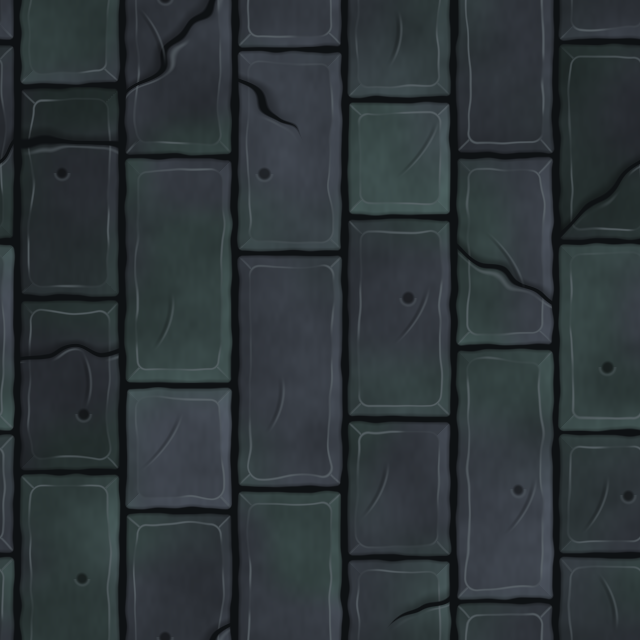
Give the GLSL for this texture, as a Shadertoy shader.

```glsl
// Dark slate paving: six columns of bevelled, cracked and dented stones that tile.

// Layout: left edge of each column, and the joint heights inside it
// (a repeated last value means three stones instead of four).
const int COLUMNS = 6;
const float EDGES[7] = float[7](0.027, 0.191, 0.367, 0.539, 0.709, 0.869, 1.027);
const vec4 JOINTS[6] = vec4[6](
    vec4(0.262, 0.534, 0.866, 0.866), vec4(0.202, 0.398, 0.755, 0.755),
    vec4(0.236, 0.604, 0.923, 0.923), vec4(0.128, 0.345, 0.661, 0.845),
    vec4(0.060, 0.457, 0.757, 0.757), vec4(0.133, 0.324, 0.622, 0.934));

const vec2 GROOVE = vec2(0.0055, 0.0042);   // half width of the joints
const float BEVEL = 0.0165;
const float RIM_WIDTH = 0.0030;
const float CRACK_WIDTH = 0.0036;
const float CRACK_CHANCE = 0.42;
const float DENT_CHANCE = 0.40;
const float SCRATCH_CHANCE = 0.50;
const float DARK_CHANCE = 0.16;

const vec3 GROOVE_COLOR = vec3(0.055, 0.065, 0.075);
const vec3 SLATE = vec3(0.208, 0.227, 0.256);
const vec3 MOSS = vec3(0.203, 0.256, 0.254);
const vec3 RIM_COLOR = vec3(0.370, 0.405, 0.425);

float hash(vec2 p) {
    return fract(sin(dot(p, vec2(127.1, 311.7))) * 43758.5453);
}

float noise(vec2 p) {
    vec2 i = floor(p), f = fract(p);
    f = f * f * (3.0 - 2.0 * f);
    return mix(mix(hash(i), hash(i + vec2(1, 0)), f.x),
               mix(hash(i + vec2(0, 1)), hash(i + vec2(1, 1)), f.x), f.y);
}

float fbm(vec2 p) {
    float sum = 0.0, gain = 0.53;
    for (int i = 0; i < 4; i++) {
        sum += gain * noise(p);
        p = p * 2.03 + 7.3;
        gain *= 0.5;
    }
    return sum;
}

float roundBox(vec2 p, vec2 size, float radius) {
    vec2 q = abs(p) - size + radius;
    return length(max(q, 0.0)) + min(max(q.x, q.y), 0.0) - radius;
}

// Soft stripe around d = 0
float stripe(float d, float width) {
    return 1.0 - smoothstep(0.0, width, abs(d));
}

void mainImage(out vec4 fragColor, in vec2 fragCoord) {
    vec2 uv = fragCoord / iResolution.xy;
    float soft = max(1.0 / iResolution.y, 0.0014);

    // Find the stone, wrapping at the canvas border
    if (uv.x < EDGES[0]) uv.x += 1.0;
    int column = 0;
    for (int i = 1; i < COLUMNS; i++) if (uv.x >= EDGES[i]) column = i;
    vec4 joints = JOINTS[column];
    if (uv.y < joints.x) uv.y += 1.0;
    int row = 0;
    for (int i = 1; i < 4; i++) if (uv.y >= joints[i]) row = i;
    float top = row < 3 ? joints[row + 1] : joints.x + 1.0;
    vec2 low = vec2(EDGES[column], joints[row]);
    vec2 high = vec2(EDGES[column + 1], top);
    vec2 size = 0.5 * (high - low);
    vec2 p = uv - 0.5 * (low + high);
    vec2 id = vec2(column, row) + 1.0;
    vec2 grain = p + id * 3.7;

    // Worn outline and the flat top inside the bevel
    float wobble = noise(grain * 38.0) - 0.5;
    float outer = roundBox(p, size - GROOVE, 0.007) + 0.005 * wobble;
    float wear = noise(grain * 17.0 + 5.0) - 0.5;
    float inner = roundBox(p, size - GROOVE - BEVEL, 0.016) + 0.011 * wear + 0.003 * wobble;

    // Painted face: blue to green slate with cloudy shade
    float cloud = fbm(grain * 9.0);
    float tint = smoothstep(0.25, 0.75, noise(grain * 7.0 + 20.0));
    float tone = mix(0.86, 1.08, hash(id + 1.3));
    if (hash(id + 8.1) < DARK_CHANCE) tone = 0.68;
    vec3 color = mix(SLATE, MOSS, tint) * tone * (0.72 + 0.56 * cloud);
    color *= 0.97 + 0.06 * noise(grain * vec2(150.0, 60.0));

    // Bevel faces, brighter on the right, with broken rims and corner ridges
    vec2 gap = size - abs(p);
    float side = gap.x < gap.y ? sign(p.x) : -0.35 * sign(p.y);
    float onBevel = smoothstep(-0.002, 0.003, inner);
    color *= 1.0 + onBevel * (0.08 + 0.13 * side);
    float broken = smoothstep(0.25, 0.75, noise(grain * 23.0 + 11.0));
    float rim = stripe(inner, RIM_WIDTH) * (0.12 + 0.62 * broken);
    float ridge = stripe(gap.x - gap.y + 0.004 * wobble, 0.004) * onBevel;
    color = mix(color, RIM_COLOR, max(rim, 0.55 * ridge * broken));
    color *= 1.0 - 0.25 * smoothstep(-0.006, 0.0, outer);

    // Slanting crack: some run right across, others fade out midway
    if (hash(id + 4.6) < CRACK_CHANCE) {
        vec2 normal = normalize(vec2(mix(-1.1, 1.1, hash(id + 2.9)), 1.0));
        float s = dot(p - vec2(0.0, (hash(id + 6.2) - 0.5) * size.y), normal);
        s += 0.030 * (noise(grain * 24.0 + 31.0) - 0.5) + 0.003 * wobble;
        float flip = hash(id + 9.4) < 0.5 ? -1.0 : 1.0;
        float fade = 1.0 - smoothstep(-0.4, 0.3, flip * p.x / size.x);
        float reach = hash(id + 7.7) < 0.6 ? 1.0 : fade;
        color *= 1.0 - 0.30 * reach * stripe(s - 0.004, 0.016);
        color = mix(color, RIM_COLOR, 0.55 * reach * broken * stripe(s + 0.009, 0.004));
        float cut = 1.0 - smoothstep(-soft, soft, abs(s) - CRACK_WIDTH * reach);
        color = mix(color, GROOVE_COLOR, cut * smoothstep(0.0, 0.2, reach));
    }

    // Small round dent with a lit lower lip
    if (hash(id + 3.3) < DENT_CHANCE) {
        vec2 q = p - (vec2(hash(id + 5.5), hash(id + 5.9)) - 0.5) * size;
        float pit = length(q) + 0.003 * wobble;
        color = mix(color, RIM_COLOR, 0.28 * stripe(pit - 0.011, 0.004) * step(q.y, 0.0));
        color *= 1.0 - 0.45 * (1.0 - smoothstep(0.005, 0.011, pit));
    }

    // Curved scratch, light beside dark
    if (hash(id + 12.7) < SCRATCH_CHANCE) {
        vec2 q = p - (vec2(hash(id + 13.1), hash(id + 14.3)) - 0.5) * size;
        float bend = q.x + mix(-0.7, 0.7, hash(id + 15.2)) * q.y + 5.0 * q.y * q.y;
        float taper = 1.0 - smoothstep(0.015, 0.048, abs(q.y));
        color = mix(color, RIM_COLOR, 0.42 * taper * stripe(bend, 0.0035));
        color *= 1.0 - 0.20 * taper * stripe(bend + 0.005, 0.005);
    }

    // Joints between the stones
    color = mix(color, GROOVE_COLOR, smoothstep(-soft, soft, outer));
    fragColor = vec4(color, 1.0);
}
```
